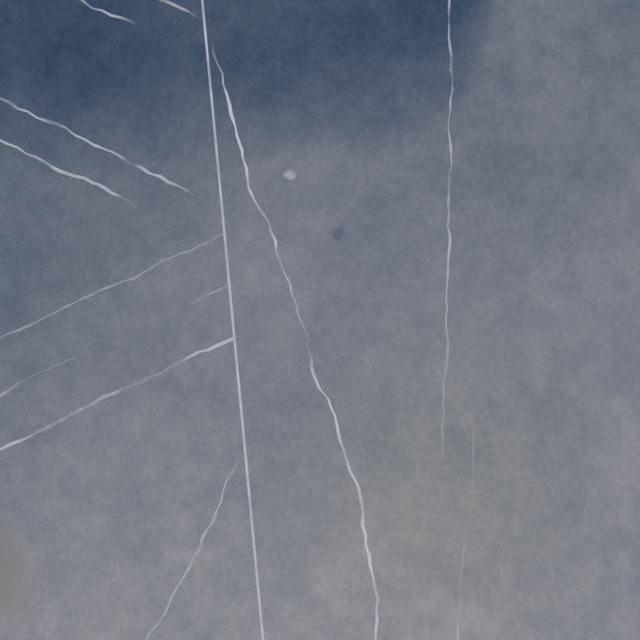
Give the GLSL for this texture, as a WebGL 1 fragment shader.

```glsl
precision highp float;
// Weathered blue-grey stone with a soft shadow and thin, broken pale veins.
uniform vec2 u_resolution;

const vec3 DEEP_BLUE = vec3(0.25, 0.31, 0.395);
const vec3 PALE_GREY = vec3(0.55, 0.55, 0.575);
const vec3 VEIN_COLOR = vec3(0.72, 0.73, 0.77);
const vec3 WARM_STAIN = vec3(0.50, 0.48, 0.475);

float hash(vec2 p) {
  vec3 q = fract(p.xyx * vec3(0.1031, 0.1030, 0.0973));
  q += dot(q, q.yzx + 33.33);
  return fract((q.x + q.y) * q.z);
}

float noise(vec2 p) {
  vec2 cell = floor(p);
  vec2 f = fract(p);
  f = f * f * (3.0 - 2.0 * f);
  float low = mix(hash(cell), hash(cell + vec2(1.0, 0.0)), f.x);
  float high = mix(hash(cell + vec2(0.0, 1.0)), hash(cell + 1.0), f.x);
  return mix(low, high, f.y);
}

float fbm(vec2 p) {
  float sum = 0.0;
  float weight = 0.5;
  for (int i = 0; i < 5; i++) {
    sum += weight * noise(p);
    p = p * 2.03 + 17.7;
    weight *= 0.5;
  }
  return sum / 0.96875;
}

// Jagged sideways offset, made of straight pieces with sharp kinks.
float kinks(float s, float seed) {
  float i = floor(s);
  return mix(hash(vec2(i, seed)), hash(vec2(i + 1.0, seed)), s - i) - 0.5;
}

// Soft-edged stroke: d is the signed distance to its centre line.
float stroke(float d, float halfWidth) {
  float edge = 0.0006 + 0.5 / u_resolution.y;
  return 1.0 - smoothstep(halfWidth - edge, halfWidth + edge, abs(d));
}

// Jagged stroke of uneven width and strength; s runs along it.
float crack(float d, float s, float halfWidth, float wobble, float seed) {
  d += wobble * (0.7 * kinks(s * 17.0, seed) + 0.3 * kinks(s * 61.0, seed + 5.0));
  float width = halfWidth * (0.5 + 0.7 * noise(vec2(s * 60.0, seed + 9.0)));
  float worn = smoothstep(0.2, 0.65, fbm(vec2(s * 24.0, seed + 21.0)));
  return stroke(d, width) * (0.2 + 0.8 * worn);
}

// Tapered crack from a to b.
float vein(vec2 p, vec2 a, vec2 b, float halfWidth, float wobble) {
  float len = length(b - a);
  vec2 dir = (b - a) / len;
  float along = dot(p - a, dir);
  float across = dot(p - a, vec2(-dir.y, dir.x));
  float ends = smoothstep(0.0, 0.05, along) * smoothstep(0.0, 0.05, len - along);
  return crack(across, along, halfWidth, wobble, floor(a.x * 310.0 + a.y * 570.0)) * ends;
}

float blot(vec2 p, vec2 center, float radius) {
  float r = length(p - center) + radius * (fbm(p * 110.0) - 0.5);
  return 1.0 - smoothstep(radius * 0.3, radius, r);
}

// Brightness of the stone, from deep blue (0) to pale grey (1).
float stoneTone(vec2 p) {
  float tone = 0.97 - 0.43 * p.y;
  tone -= 0.26 * (1.0 - smoothstep(0.0, 0.5, p.x)) * smoothstep(0.1, 0.6, p.y);
  float rim = 0.74 + 0.06 * p.x + 0.2 * pow(p.x / 0.77, 16.0);
  float above = p.y - rim + 0.03 * (fbm(p * 12.0) - 0.5);
  float right = smoothstep(0.2, 0.45, p.x);
  float soft = mix(0.12, 0.03, right);
  float depth = 0.18 + 0.33 * smoothstep(0.0, 0.18, above);
  tone -= smoothstep(-soft, soft, above) * depth * mix(0.75, 1.0, right);
  tone += 0.32 * (fbm(p * 7.0 + 3.0) - 0.5);
  tone += 0.25 * (fbm(p * 38.0) - 0.5);
  return tone + 0.13 * (noise(p * 190.0) - 0.5);
}

// Signed distance to the long straight vein, negative on its left.
float straightLine(vec2 p) {
  return p.x - 0.411 + 0.095 * p.y;
}

// Veins that fan out to the left of the long straight one.
float sideVeins(vec2 p) {
  float mask = 0.0;
  for (int i = 0; i < 4; i++) {
    float k = float(i);
    float odd = mod(k, 2.0);
    vec2 fallStart = vec2(-0.06, 0.815 + 0.06 * odd + 0.28 * floor(k / 2.0));
    vec2 fallEnd = fallStart + (0.28 + 0.10 * odd) * vec2(1.0, -0.5);
    mask = max(mask, 0.85 * vein(p, fallStart, fallEnd, 0.0024, 0.014));

    vec2 riseStart = vec2(-0.06, 0.272 + 0.085 * k);
    vec2 riseEnd = riseStart + 0.47 * vec2(1.0, 0.47);
    float gap = 0.11 * odd;
    float visible = smoothstep(gap - 0.03, gap, abs(p.x - 0.21));
    visible *= step(k, 2.5) * (0.85 - 0.18 * k);
    mask = max(mask, visible * vein(p, riseStart, riseEnd, 0.0028 - 0.0005 * k, 0.009));
  }
  return mask * (1.0 - smoothstep(-0.002, 0.002, straightLine(p)));
}

// Long veins running from top to bottom.
float longVeins(vec2 p) {
  float mask = (0.7 + 0.3 * noise(vec2(p.y * 60.0, 6.0))) * stroke(straightLine(p), 0.0020);
  float path = 0.32 + 0.275 * (1.0 - smoothstep(-0.05, 1.1, p.y));
  float visible = 1.0 - smoothstep(0.86, 0.95, p.y);
  visible *= 0.4 + 0.6 * smoothstep(0.03, 0.08, abs(p.y - 0.49));
  mask = max(mask, visible * crack(p.x - path, p.y, 0.0024, 0.022, 4.0));
  float fade = 0.25 + 0.5 * smoothstep(0.3, 0.65, p.y);
  mask = max(mask, fade * vein(p, vec2(0.695, 0.27), vec2(0.705, 1.06), 0.0019, 0.012));
  mask = max(mask, 0.7 * vein(p, vec2(0.71, -0.06), vec2(0.727, 0.17), 0.0018, 0.012));
  mask = max(mask, 0.25 * vein(p, vec2(0.738, 0.2), vec2(0.741, 0.36), 0.0014, 0.004));
  mask = max(mask, 0.2 * vein(p, vec2(0.655, 0.27), vec2(0.61, 0.39), 0.0014, 0.004));
  return max(mask, 0.65 * vein(p, vec2(0.2, -0.06), vec2(0.38, 0.29), 0.0019, 0.02));
}

void main() {
  vec2 p = gl_FragCoord.xy / u_resolution;
  vec3 color = mix(DEEP_BLUE, PALE_GREY, clamp(stoneTone(p), -0.25, 1.15));
  // Faint warm patches.
  float glow = 1.0 - smoothstep(0.0, 0.35, distance(p, vec2(0.7, 0.25)));
  color += glow * vec3(0.012, 0.010, -0.012);
  float stain = 1.0 - smoothstep(0.0, 0.1, length((p - vec2(0.0, 0.1)) * vec2(1.4, 0.8)));
  color = mix(color, WARM_STAIN, 0.7 * stain);
  // Veins and two small blots.
  color = mix(color, VEIN_COLOR, max(sideVeins(p), longVeins(p)));
  color = mix(color, VEIN_COLOR, 0.6 * blot(p, vec2(0.453, 0.727), 0.012));
  color = mix(color, DEEP_BLUE, 0.35 * blot(p, vec2(0.53, 0.635), 0.018));
  gl_FragColor = vec4(color, 1.0);
}
```
